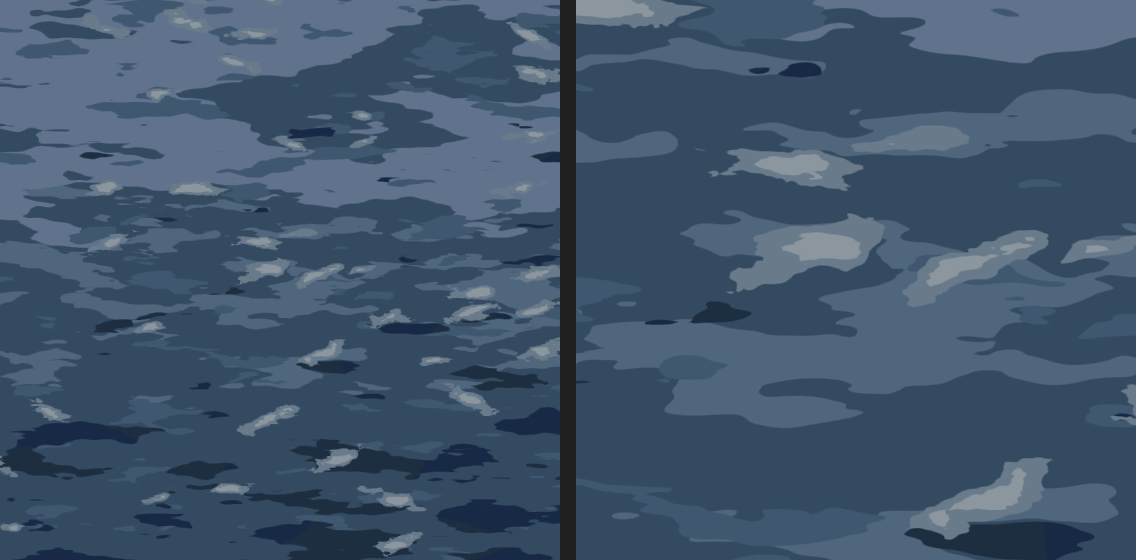
Left: the whole. Right: its middle third, enlarged.
Reproduce this texture procedurally as a WebGL 2 fragment shader.

```glsl
#version 300 es
precision highp float;
// Rippled water in flat, ragged patches of slate and pale blue.
// Stretched gradient noise is cut at thresholds that vary with height,
// then small tilted glints are scattered over a jittered grid.

uniform vec2 u_resolution;
out vec4 fragColor;

vec2 hash2(vec2 p) {
    vec3 q = fract(p.xyx * vec3(0.1031, 0.1030, 0.0973));
    q += dot(q, q.yzx + 33.33);
    return fract((q.xx + q.yz) * q.zy);
}

float cornerSlope(vec2 cell, vec2 offset) {
    float angle = 6.2832 * hash2(cell).x;
    return dot(vec2(cos(angle), sin(angle)), offset);
}

float gradientNoise(vec2 p) {
    vec2 i = floor(p), f = fract(p);
    vec2 u = f * f * f * (f * (f * 6.0 - 15.0) + 10.0);
    vec2 e = vec2(1.0, 0.0);
    float low = mix(cornerSlope(i, f), cornerSlope(i + e, f - e), u.x);
    float high = mix(cornerSlope(i + e.yx, f - e.yx), cornerSlope(i + 1.0, f - 1.0), u.x);
    return mix(low, high, u.y);
}

float fbm(vec2 p) {
    float sum = 0.0, amplitude = 1.0;
    for (int i = 0; i < 4; i++) {
        sum += amplitude * gradientNoise(p);
        p = mat2(1.85, 0.55, -0.55, 1.85) * p + 17.3;
        amplitude *= 0.52;
    }
    return sum;
}

// Smooth-edged mask of the area where the field is positive
float cover(float field) {
    return clamp(0.5 + field / max(1.3 * fwidth(field), 1e-4), 0.0, 1.0);
}

float bump(vec2 d) {
    return exp(-dot(d, d));
}

// Ragged slivers, one in some of the cells; positive inside
float glints(vec2 p) {
    vec2 grid = vec2(8.0, 13.0);
    vec2 home = floor(p * grid);
    float ragged = 0.95 * fbm(p * vec2(24.0, 52.0) + 71.0);
    float field = -1.0;
    for (int y = -1; y <= 1; y++) {
        for (int x = -1; x <= 1; x++) {
            vec2 cell = home + vec2(x, y);
            vec2 place = hash2(cell + 120.0);
            vec2 kind = hash2(cell + 310.0);
            if (kind.x > 0.36) continue;
            vec2 d = p - (cell + 0.15 + 0.7 * place) / grid;
            d.y += d.x * (kind.y - 0.4) * 0.9;
            vec2 size = vec2(0.036, 0.011) * mix(0.65, 1.25, place.x);
            field = max(field, 1.0 - length(d / size) + ragged);
        }
    }
    return field;
}

void main() {
    vec2 uv = gl_FragCoord.xy / u_resolution;

    // Small warp that frays the ends of the streaks
    vec2 p = uv + vec2(0.016, 0.005) * vec2(
        gradientNoise(uv * vec2(19.0, 42.0)),
        gradientNoise(uv * vec2(23.0, 37.0) + 50.0));

    vec3 color = vec3(0.20, 0.29, 0.38);

    // Muted ripples across the middle
    float middle = (uv.y - 0.49) / 0.25;
    float ripples = fbm(p * vec2(5.0, 21.0) + 9.0) - 0.08 - 0.5 * middle * middle;
    color = mix(color, vec3(0.31, 0.40, 0.49), cover(ripples));

    // Pale reflected sky, broken by a slate patch and a slate band
    float sky = mix(-0.9, 0.30, smoothstep(0.50, 0.67, uv.y));
    sky -= 0.65 * bump((uv - vec2(0.83, 0.88)) / vec2(0.32, 0.11));
    sky -= 0.45 * bump((uv - vec2(0.42, 0.66)) / vec2(0.40, 0.03));
    sky += fbm(p * vec2(2.8, 14.0) + 31.0);
    color = mix(color, vec3(0.38, 0.45, 0.55), cover(sky));

    // Blue streaks, more of them near the top
    float streaks = fbm(p * vec2(5.5, 23.0) + 83.0) - mix(0.43, 0.28, uv.y);
    color = mix(color, vec3(0.25, 0.34, 0.44), cover(streaks));

    // Deep troughs, gathering toward the lower right
    float troughs = fbm(p * vec2(4.5, 20.0) + 140.0) - 0.10 - 0.75 * uv.y + 0.2 * (uv.x - 0.5);
    float tint = cover(gradientNoise(p * vec2(4.0, 11.0) + 5.0));
    vec3 deep = mix(vec3(0.09, 0.16, 0.27), vec3(0.11, 0.18, 0.25), tint);
    color = mix(color, deep, cover(troughs));

    // Grey glints with brighter cores
    float glint = glints(p);
    color = mix(color, vec3(0.41, 0.48, 0.54), cover(glint));
    color = mix(color, vec3(0.55, 0.59, 0.62), cover(glint - 0.55));

    fragColor = vec4(color, 1.0);
}
```
